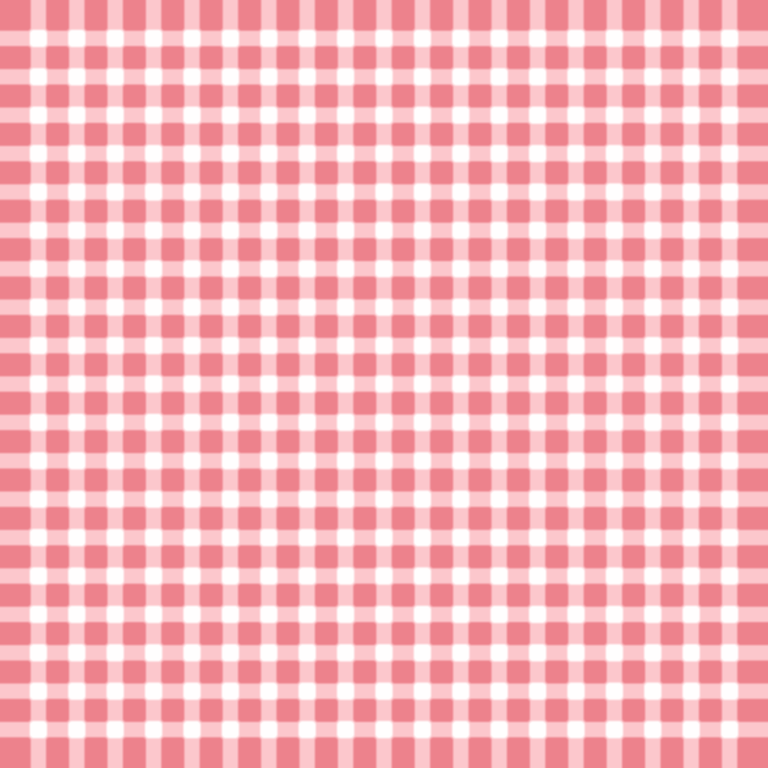
A three.js fragment shader for this pattern:

```glsl
varying vec2 vUv;

// Rounded corner distance from per-axis offsets (negative inside).
float roundedCorner(vec2 offset, float radius) {
  vec2 q = offset + radius;
  return length(max(q, 0.0)) + min(max(q.x, q.y), 0.0) - radius;
}

// Soft coverage of a shape, never sharper than one screen pixel.
float softFill(float dist, float pixel) {
  float blur = max(0.045, 0.75 * pixel);
  return 1.0 - smoothstep(-blur, blur, dist);
}

void main() {
  vec2 cell = vUv * 20.0;
  float pixel = max(fwidth(cell.x), fwidth(cell.y));

  // Bands sit on the inner grid lines only, leaving wider squares at the border.
  vec2 nearestBand = clamp(floor(cell + 0.5), 1.0, 19.0);
  vec2 bandDist = abs(cell - nearestBand);

  float square = softFill(roundedCorner(0.2 - bandDist, 0.09), pixel);
  float crossing = softFill(roundedCorner(bandDist - 0.225, 0.11), pixel);

  // Pale bands, rose squares between them, white where bands cross.
  vec3 color = vec3(0.99, 0.78, 0.80);
  color = mix(color, vec3(1.0, 0.995, 0.995), crossing);
  color = mix(color, vec3(0.93, 0.51, 0.55), square);

  gl_FragColor = vec4(color, 1.0);
}
```
